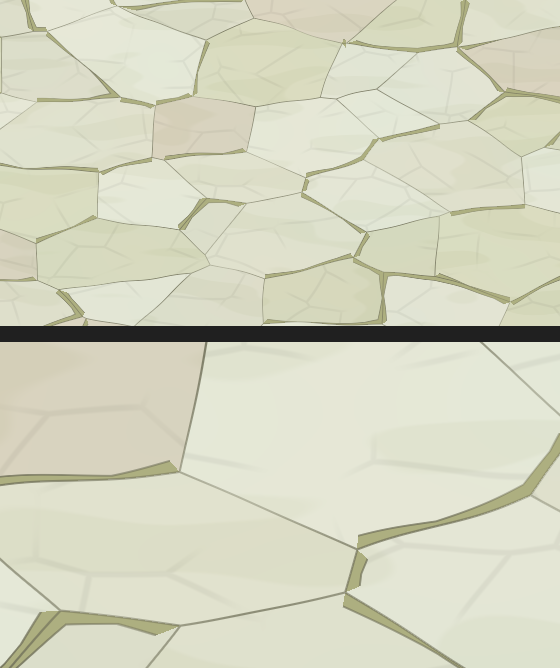
Top: the whole. Bottom: its middle third, enlarged.
This texture is drawn by a Shadertoy shader. Its source:

```glsl
// Sizes are in canvas heights
const vec2  STONE_SIZE   = vec2(0.335, 0.172);
const vec2  VEIN_SIZE    = vec2(0.20, 0.105);
const vec2  WASH_SCALE   = vec2(3.2, 13.0);
const float JITTER       = 0.85;
const float SIZE_SPREAD  = 0.38;
const float BEND         = 0.012;
const float LINE_HALF    = 0.0011;
const float VEIN_HALF    = 0.0042;
const float GAP_WIDTH    = 0.015;
const float GAP_LENGTH   = 0.09;
const float GAP_CHANCE   = 0.24;
const float VEIN_DEPTH   = 0.045;
const float WASH_DEPTH   = 0.024;

const vec3 PALE  = vec3(0.895, 0.905, 0.838);
const vec3 GREY  = vec3(0.872, 0.878, 0.800);
const vec3 GREEN = vec3(0.846, 0.856, 0.748);
const vec3 BEIGE = vec3(0.851, 0.832, 0.752);
const vec3 OLIVE = vec3(0.680, 0.685, 0.500);
const vec3 INK   = vec3(0.450, 0.450, 0.360);

struct Cell {
    vec2 id;         // owning site
    vec2 neighbour;  // site across the nearest edge
    float edge;      // distance to the nearest edge
    float corner;    // distance to the second nearest edge
};

vec2 hash2(vec2 p) {
    vec3 q = fract(p.xyx * vec3(0.1031, 0.1030, 0.0973));
    q += dot(q, q.yzx + 33.33);
    return fract((q.xx + q.yz) * q.zy);
}

float gradientAt(vec2 corner, vec2 offset) {
    float angle = 6.2832 * hash2(corner + 71.0).x;
    return dot(vec2(cos(angle), sin(angle)), offset);
}

float gradientNoise(vec2 p) {
    vec2 i = floor(p), f = p - i;
    vec2 u = f * f * f * (f * (f * 6.0 - 15.0) + 10.0);
    vec2 e = vec2(1.0, 0.0);
    return mix(mix(gradientAt(i, f), gradientAt(i + e, f - e), u.x),
               mix(gradientAt(i + e.yx, f - e.yx), gradientAt(i + 1.0, f - 1.0), u.x), u.y);
}

// Staggered, jittered site: position and weight
vec3 siteAt(vec2 id) {
    vec2 shift = (hash2(id) - 0.5) * JITTER;
    float stagger = 0.5 * mod(id.y, 2.0);
    return vec3(id + 0.5 + shift + vec2(stagger - 0.25, 0.0),
                SIZE_SPREAD * hash2(id + 19.7).x);
}

float power(vec2 p, vec3 site) {
    vec2 d = p - site.xy;
    return dot(d, d) - site.z;
}

// Weighted Voronoi cells: straight edges, mixed sizes
Cell findCell(vec2 point, vec2 size) {
    vec2 p = point / size;
    vec2 base = floor(p);
    Cell c = Cell(base, base, 1e3, 1e3);
    float best = 1e3;
    for (int y = -2; y <= 2; y++)
    for (int x = -2; x <= 2; x++) {
        vec2 id = base + vec2(x, y);
        float w = power(p, siteAt(id));
        if (w < best) { best = w; c.id = id; }
    }
    vec3 own = siteAt(c.id);
    for (int y = -2; y <= 2; y++)
    for (int x = -2; x <= 2; x++) {
        if (x == 0 && y == 0) continue;
        vec2 id = c.id + vec2(x, y);
        vec3 other = siteAt(id);
        float d = (power(p, other) - best) / (2.0 * length((other.xy - own.xy) / size));
        if (d < c.edge) {
            c.corner = c.edge;
            c.edge = d;
            c.neighbour = id;
        } else {
            c.corner = min(c.corner, d);
        }
    }
    return c;
}

vec3 stoneTint(vec2 id) {
    vec2 h = hash2(id + 43.0);
    float pick = h.x + 0.35 * gradientNoise(id * 0.6 + 5.3);
    vec3 tint = pick < 0.29 ? PALE : pick < 0.59 ? GREY : pick < 0.83 ? GREEN : BEIGE;
    return tint * (1.0 + 0.022 * (h.y - 0.5));
}

float stroke(float d, float halfWidth, float pixel) {
    return clamp((halfWidth - abs(d)) / pixel + 0.5, 0.0, 1.0);
}

void mainImage(out vec4 fragColor, in vec2 fragCoord) {
    float pixel = 1.0 / iResolution.y;
    vec2 p = fragCoord * pixel;

    // Stones with slightly bent edges
    vec2 bend = vec2(gradientNoise(p * 6.0), gradientNoise(p * 6.0 + 37.0));
    vec2 q = p + BEND * bend;
    Cell stone = findCell(q, STONE_SIZE);
    vec3 color = stoneTint(stone.id);
    vec2 local = q + 40.0 * hash2(stone.id + 8.0);

    // Broad warm and cool drift, then flat horizontal washes
    color += vec3(0.014, -0.003, -0.004) * gradientNoise(p * vec2(3.0, 5.0) + 11.0);
    float wash = gradientNoise(local * WASH_SCALE);
    color *= 1.0 - WASH_DEPTH * smoothstep(0.12, 0.18, wash) * vec3(0.9, 0.8, 1.4);

    // Faint broken veins inside each stone
    Cell vein = findCell(local, VEIN_SIZE);
    float veinMask = smoothstep(-0.2, 0.12, gradientNoise(local * 7.0 + 23.0));
    float veinLine = 1.0 - smoothstep(0.3 * VEIN_HALF, VEIN_HALF + 0.5 * pixel, vein.edge);
    color *= 1.0 - VEIN_DEPTH * veinMask * veinLine;

    // Tapered olive gaps that open toward some corners
    float chance = hash2(stone.id * 7.0 + stone.neighbour * 3.0 + 0.5).x;
    float gap = GAP_WIDTH * max(0.0, 1.0 - stone.corner / GAP_LENGTH) * step(chance, GAP_CHANCE);
    float gapFill = clamp((gap - stone.edge) / pixel + 0.5, 0.0, 1.0) * step(0.0001, gap);
    color = mix(color, OLIVE, gapFill);

    // Thin ink outlines of uneven strength
    float line = max(stroke(stone.edge, LINE_HALF, pixel),
                     stroke(stone.edge - gap, LINE_HALF, pixel));
    float strength = clamp(0.68 + 0.7 * gradientNoise(p * 5.0 + 61.0), 0.35, 0.95);
    color = mix(color, INK, line * strength);

    fragColor = vec4(color, 1.0);
}
```
